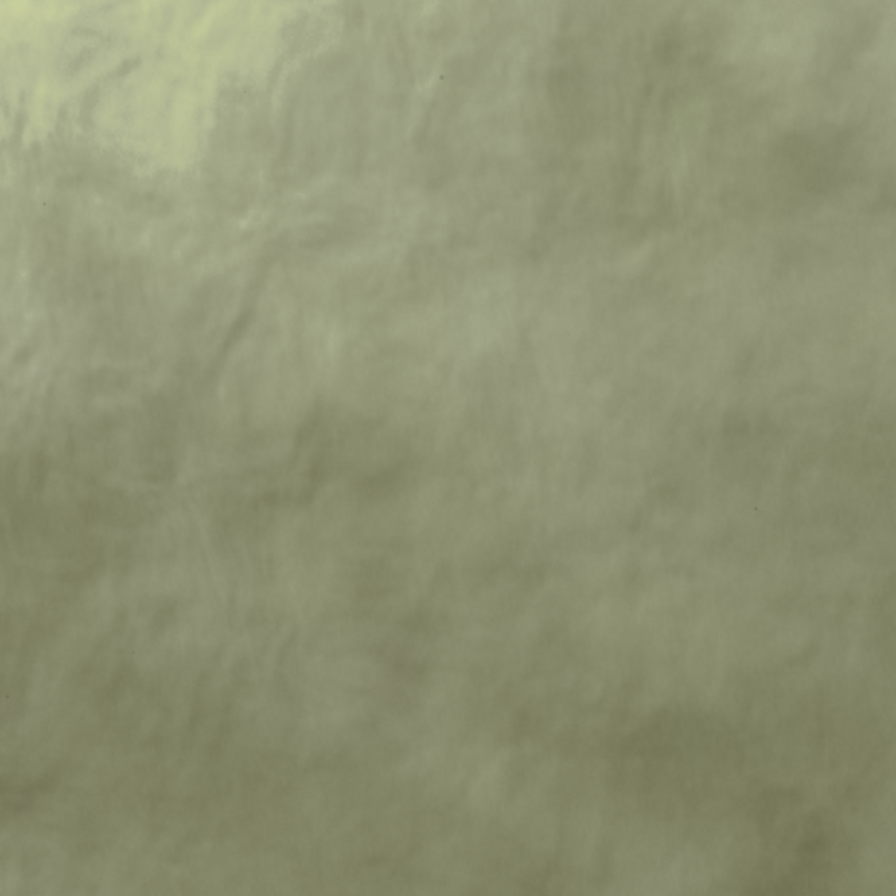
Write a WebGL 2 fragment shader that draws this texture.

```glsl
#version 300 es
precision highp float;

uniform vec2 u_resolution;
out vec4 fragColor;

float hash(vec2 p) {
    vec3 q = fract(vec3(p.xyx) * 0.1031);
    q += dot(q, q.yzx + 33.33);
    return fract((q.x + q.y) * q.z);
}

float valueNoise(vec2 p) {
    vec2 cell = floor(p);
    vec2 f = fract(p);
    f = f * f * f * (f * (f * 6.0 - 15.0) + 10.0);
    float low = mix(hash(cell), hash(cell + vec2(1, 0)), f.x);
    float high = mix(hash(cell + vec2(0, 1)), hash(cell + vec2(1, 1)), f.x);
    return mix(low, high, f.y);
}

// Fractal noise centred on zero, each octave rotated to hide the grid
float fbm(vec2 p, int octaves, float gain) {
    mat2 turn = mat2(0.8, 0.6, -0.6, 0.8);
    float sum = 0.0;
    float amplitude = 0.5;
    for (int i = 0; i < octaves; i++) {
        sum += amplitude * (valueNoise(p) - 0.5);
        p = turn * p * 2.03 + 17.3;
        amplitude *= gain;
    }
    return sum;
}

// Soft dents in the sheet, slightly taller than wide
float sheetHeight(vec2 uv) {
    vec2 bend = vec2(fbm(uv * 6.0 + 3.0, 2, 0.5), fbm(uv * 6.0 + 41.0, 2, 0.5));
    return fbm((uv + 0.12 * bend) * vec2(12.0, 9.0) + 60.0, 4, 0.5);
}

float relief(vec2 uv, vec2 lightStep) {
    return sheetHeight(uv) - sheetHeight(uv + lightStep);
}

// Broad light falling from the upper left corner
float lighting(vec2 uv) {
    vec2 toCorner = (uv - vec2(0.0, 1.0)) / vec2(0.28, 0.34);
    float glow = exp(-dot(toCorner, toCorner));
    float leftSide = (1.0 - uv.x) * smoothstep(0.25, 0.8, uv.y);
    return 0.01 + 0.57 * pow(uv.y, 1.35) + 0.18 * leftSide + 0.48 * glow;
}

float specks(vec2 uv, int count) {
    float mask = 0.0;
    for (int i = 0; i < count; i++) {
        float id = float(i);
        vec2 centre = vec2(hash(vec2(id, 5.0)), hash(vec2(id, 23.0)));
        float radius = mix(0.0015, 0.003, hash(vec2(id, 71.0)));
        float strength = mix(0.3, 1.0, hash(vec2(id, 97.0)));
        float spot = 1.0 - smoothstep(0.3 * radius, 1.4 * radius, length(uv - centre));
        mask = max(mask, strength * spot);
    }
    return mask;
}

vec3 sheetColor(float tone) {
    vec3 shade = vec3(0.505, 0.515, 0.395);
    vec3 light = vec3(0.67, 0.69, 0.57);
    vec3 shine = vec3(0.78, 0.81, 0.61);
    vec3 color = shade + (light - shade) * min(tone, 1.0);
    return mix(color, shine, clamp((tone - 0.85) / 0.6, 0.0, 1.0));
}

void main() {
    vec2 uv = gl_FragCoord.xy / u_resolution;

    // Blurred stains and upright bands
    float clouds = fbm(uv * vec2(5.5, 6.5) + 8.0, 5, 0.58);
    float bands = fbm(uv * vec2(11.0, 3.0) + 31.0, 3, 0.5);
    float stainField = fbm(uv * vec2(7.0, 10.0) + 90.0, 4, 0.5);
    float stains = smoothstep(0.08, 0.28, stainField);

    // Creases fade away from the lit corner
    float lit = smoothstep(1.15, 0.1, length(uv - vec2(0.0, 1.0)));
    float creases = relief(uv, vec2(-0.008, 0.010));

    // Fine fibres
    float fibres = valueNoise(uv * vec2(230.0, 110.0)) - 0.5;
    fibres += valueNoise(uv * 310.0 + 50.0) - 0.5;

    float tone = lighting(uv);
    tone += 0.64 * clouds + 0.38 * bands * smoothstep(0.1, 0.9, uv.y);
    tone -= 0.17 * stains;
    tone += creases * mix(0.7, 1.7, lit);
    tone += 0.056 * fibres;

    // Slow drift between olive and grey
    float drift = fbm(uv * 5.0 + 140.0, 3, 0.5);
    vec3 color = sheetColor(tone) + drift * vec3(0.010, -0.002, 0.018);
    color *= 1.0 - 0.18 * specks(uv, 6);

    fragColor = vec4(color, 1.0);
}
```
